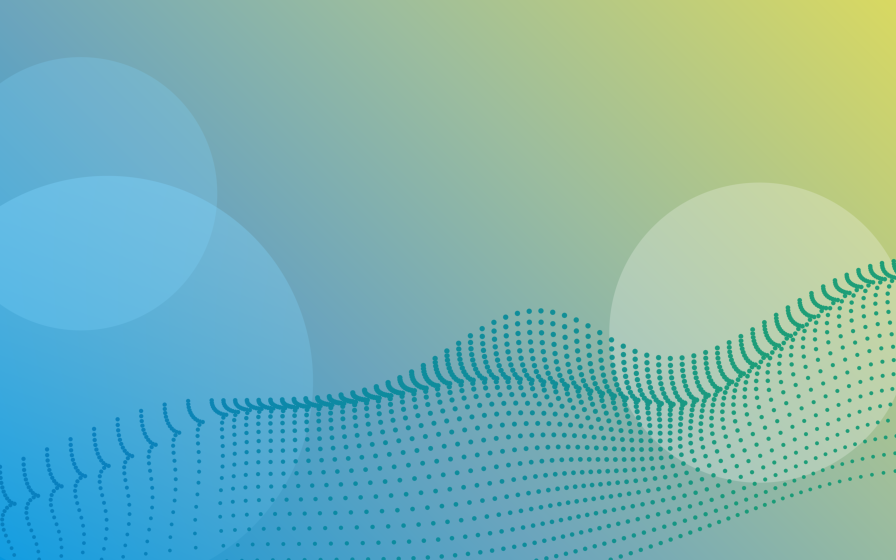
Reproduce this background procedurally as a WebGL 1 fragment shader.

```glsl
precision highp float;
// Diagonal blue-to-yellow gradient with translucent discs and a rolling sheet of dots.

uniform vec2 u_resolution;

// Lengths are in canvas heights, origin at the lower left.
const vec3 BLUE = vec3(0.02, 0.59, 0.87);
const vec3 STEEL = vec3(0.42, 0.645, 0.74);
const vec3 SAGE = vec3(0.61, 0.74, 0.62);
const vec3 YELLOW = vec3(0.85, 0.85, 0.38);
const float STEEL_STOP = 0.38;
const float SAGE_STOP = 0.64;

// Discs: centre x, centre y, radius.
const vec3 SMALL_DISC = vec3(0.144, 0.654, 0.244);
const vec3 LARGE_DISC = vec3(0.192, 0.319, 0.367);
const vec3 RIGHT_DISC = vec3(1.356, 0.406, 0.268);
const vec3 SKY_TINT = vec3(0.50, 0.84, 1.0);
const vec3 WHITE_TINT = vec3(0.97, 0.98, 0.96);

// Dot sheet.
const float COLUMN_STEP = 0.021;
const float BACK_ROWS = 10.0;
const float FRONT_ROWS = 17.0;
const float DOT_RADIUS = 0.0047;
const float DOT_OPACITY = 0.92;
const float SPARSE_END = 0.36;
const float HOOK = 0.026;
const vec3 DOT_BLUE = vec3(0.02, 0.49, 0.74);
const vec3 DOT_TEAL = vec3(0.02, 0.54, 0.60);
const vec3 DOT_GREEN = vec3(0.06, 0.60, 0.45);

float bump(float x, float centre, float width) {
  float d = (x - centre) / width;
  return exp(-d * d);
}

float shoreline(float x) {
  return 0.15 + 0.135 * smoothstep(-0.1, 0.36, x);
}

// Upper edge of the sheet.
float crest(float x) {
  return shoreline(x) + 0.16 * bump(x, 0.96, 0.21) + 0.25 * smoothstep(1.08, 1.62, x);
}

// Fold where the back of the sheet meets its front.
float ridge(float x) {
  float leftDrop = 0.05 * (1.0 - smoothstep(0.2, 0.45, x));
  return shoreline(x) - 0.016 - leftDrop + 0.055 * bump(x, 0.87, 0.22)
       + 0.235 * smoothstep(1.16, 1.58, x);
}

// Lower edge of the sheet.
float hem(float x) {
  return -0.06 + 0.23 * smoothstep(0.6, 1.75, x);
}

vec3 gradient(float t) {
  vec3 c = mix(BLUE, STEEL, clamp(t / STEEL_STOP, 0.0, 1.0));
  c = mix(c, SAGE, clamp((t - STEEL_STOP) / (SAGE_STOP - STEEL_STOP), 0.0, 1.0));
  return mix(c, YELLOW, clamp((t - SAGE_STOP) / (1.0 - SAGE_STOP), 0.0, 1.0));
}

float disc(vec2 p, vec3 shape, float pixel) {
  return smoothstep(pixel, -pixel, length(p - shape.xy) - shape.z);
}

// Signed distance to the nearest dot of the sheet.
float dotSheet(vec2 p) {
  float nearest = 1.0;
  float home = floor(p.x / COLUMN_STEP);
  for (int i = -9; i <= 2; i++) {
    float column = home + float(i);
    float x = column * COLUMN_STEP;
    if (x < SPARSE_END && mod(column, 2.0) > 0.5) continue;
    float top = crest(x);
    float fold = ridge(x);
    float bottom = hem(x);
    float lean = 0.02 + 0.12 * bump(x, 0.82, 0.33);
    float radius = DOT_RADIUS * mix(0.8, 1.0, smoothstep(0.3, 0.7, x))
                 * mix(1.0, 0.85, smoothstep(1.1, 1.5, x));
    // Back rows crowd towards the fold.
    for (float j = 0.0; j < BACK_ROWS; j++) {
      float f = j / BACK_ROWS;
      vec2 q = vec2(x + HOOK * f * f, mix(top, fold, 1.0 - pow(1.0 - f, 1.6)));
      nearest = min(nearest, length(p - q) - radius);
    }
    // Front rows hook back under the fold, then spread along swaying columns.
    for (float j = 0.0; j < FRONT_ROWS; j++) {
      float f = j / (FRONT_ROWS - 1.0);
      float sway = HOOK * pow(1.0 - f, 6.0) - 0.018 * sin(6.283 * f + 9.0 * x) * f;
      vec2 q = vec2(x + sway + lean * f, mix(fold, bottom, pow(f, 1.5)));
      nearest = min(nearest, length(p - q) - radius * mix(1.0, 0.82, f));
    }
  }
  return nearest;
}

void main() {
  vec2 p = gl_FragCoord.xy / u_resolution.y;
  float pixel = 0.75 / u_resolution.y;
  float aspect = u_resolution.x / u_resolution.y;

  vec3 color = gradient((p.x + p.y) / (aspect + 1.0));

  // Translucent discs
  color = mix(color, SKY_TINT, 0.25 * disc(p, SMALL_DISC, pixel));
  color = mix(color, SKY_TINT, (0.10 + 0.42 * p.y) * disc(p, LARGE_DISC, pixel));
  color = mix(color, WHITE_TINT, 0.27 * disc(p, RIGHT_DISC, pixel));

  // Dots, tinted from left to right
  vec3 ink = mix(DOT_BLUE, DOT_TEAL, smoothstep(0.1, 0.8, p.x));
  ink = mix(ink, DOT_GREEN, smoothstep(0.9, 1.4, p.x));
  float dots = smoothstep(pixel, -pixel, dotSheet(p));
  gl_FragColor = vec4(mix(color, ink, DOT_OPACITY * dots), 1.0);
}
```
